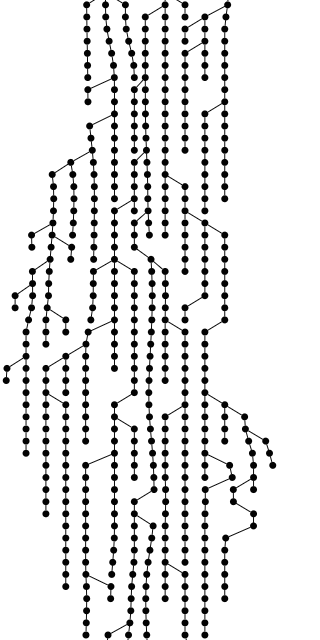
Give the GLSL for this pattern, as a WebGL 1 fragment shader.

```glsl
precision highp float;
// Branching strings of black beads hanging on white, grown row by row.
// Each column keeps the remaining life of its string; live strings may
// sprout a new one into a free neighbouring column, tied by a slanted link.

uniform vec2 u_resolution;

const int COLUMNS = 16;
const int ROWS = 55;
const vec2 SPACING = vec2(0.0621, 0.03787);   // bead spacing, in canvas widths
const vec2 GRID_SHIFT = vec2(0.69, 0.6);      // grid offset, in cells
const float BEAD_RADIUS = 0.0108;
const float LINK_HALF_WIDTH = 0.0015;
const float CENTRE_COLUMN = 8.5;
const float BRANCH_CHANCE = 0.28;             // per side and bead
const float MIN_LIFE = 2.0;
const float EXTRA_LIFE = 24.0;
const float SEED_LIFE = 18.0;
const float BEND = 0.45;                      // sideways drift, in columns
const float SEED = 41.7;
const vec3 PAPER = vec3(1.0);
const vec3 INK = vec3(0.01);

vec3 hash3(vec2 p) {
  vec3 q = fract((p * 7.13 + SEED).xyx * vec3(0.1031, 0.1030, 0.0973));
  q += dot(q, q.yxz + 33.33);
  return fract((q.xxy + q.yzz) * q.zyx);
}

float valueNoise(vec2 p) {
  vec2 i = floor(p);
  vec2 f = p - i;
  f = f * f * (3.0 - 2.0 * f);
  return mix(mix(hash3(i).x, hash3(i + vec2(1.0, 0.0)).x, f.x),
             mix(hash3(i + vec2(0.0, 1.0)).x, hash3(i + vec2(1.0)).x, f.x), f.y);
}

// Half width of the tree in columns: narrow top, wide middle, tapering foot
float reach(float row) {
  return 3.6 + 4.6 * smoothstep(8.0, 20.0, row) - 5.0 * smoothstep(26.0, 54.0, row);
}

bool isInside(float column, float row) {
  return abs(column - CENTRE_COLUMN) < reach(row);
}

float newLife(float random) {
  return floor(MIN_LIFE + EXTRA_LIFE * random * random);
}

// Bead centre on the canvas; some stretches of string drift sideways
vec2 beadPosition(vec2 cell) {
  float drift = BEND * smoothstep(0.6, 0.8, valueNoise(cell * vec2(0.3, 0.12)));
  return (cell + vec2(drift, 0.0) - GRID_SHIFT) * SPACING;
}

float linkDistance(vec2 p, vec2 fromCell, vec2 toCell) {
  vec2 a = beadPosition(fromCell);
  vec2 ab = beadPosition(toCell) - a;
  float t = clamp(dot(p - a, ab) / dot(ab, ab), 0.0, 1.0);
  return length(p - a - ab * t) - LINK_HALF_WIDTH;
}

void main() {
  vec2 p = vec2(gl_FragCoord.x, u_resolution.y - gl_FragCoord.y) / u_resolution.x;
  vec2 here = p / SPACING + GRID_SHIFT;       // position in cells
  float d = 1.0;

  // One spare column on each side keeps neighbour access in range
  float life[COLUMNS + 2];
  float next[COLUMNS + 2];
  for (int c = 0; c < COLUMNS + 2; c++) {
    float column = float(c);
    bool isSeed = mod(column, 3.0) < 0.5 && isInside(column, 0.0);
    life[c] = isSeed ? SEED_LIFE + floor(8.0 * hash3(vec2(column, 91.0)).x) : 0.0;
    next[c] = 0.0;
  }

  for (int r = 0; r < ROWS; r++) {
    float row = float(r);
    if (row > here.y + 0.5) break;

    // Age the strings; those outside the outline end soon
    for (int c = 0; c < COLUMNS + 2; c++) {
      float column = float(c);
      if (!isInside(column, row)) life[c] = min(life[c], 2.0 + mod(column * 5.0, 7.0));
      next[c] = life[c] - 1.0;
    }

    for (int c = 1; c <= COLUMNS; c++) {
      if (life[c] > 0.5) {
        vec2 cell = vec2(float(c), row);
        vec2 below = cell + vec2(0.0, 1.0);
        vec2 side = vec2(1.0, 0.0);
        vec3 random = hash3(cell);
        bool isNear = abs(here.x - cell.x) < 2.0 && abs(here.y - row) < 1.5;

        // Bead and the link to the next bead of the string
        if (isNear) {
          d = min(d, length(p - beadPosition(cell)) - BEAD_RADIUS);
          if (life[c] > 1.5) d = min(d, linkDistance(p, cell, below));
        }
        // Sprouts to the left and right
        if (random.x < BRANCH_CHANCE && next[c - 1] < 0.5 && isInside(cell.x - 1.0, row + 2.0)) {
          next[c - 1] = newLife(random.z);
          if (isNear) d = min(d, linkDistance(p, cell, below - side));
        }
        if (random.y < BRANCH_CHANCE && next[c + 1] < 0.5 && isInside(cell.x + 1.0, row + 2.0)) {
          next[c + 1] = newLife(fract(random.z * 7.3));
          if (isNear) d = min(d, linkDistance(p, cell, below + side));
        }
      }
    }
    for (int c = 0; c < COLUMNS + 2; c++) life[c] = next[c];
  }

  float coverage = clamp(0.5 - d * u_resolution.x, 0.0, 1.0);
  gl_FragColor = vec4(mix(PAPER, INK, coverage), 1.0);
}
```
